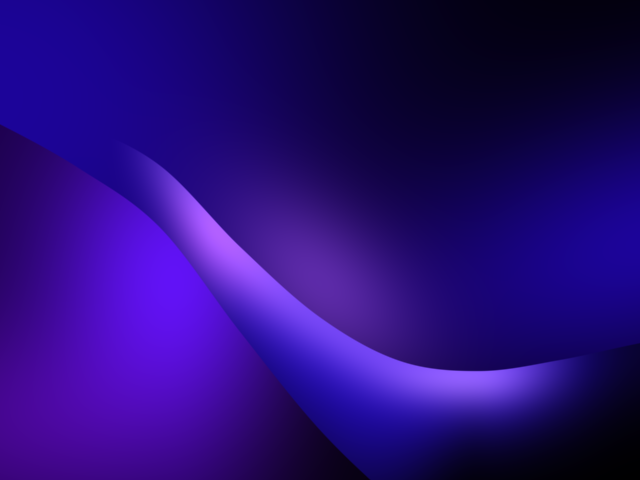
Reproduce this background procedurally as a Shadertoy shader.

```glsl
// Two overlapping silky waves, violet and blue, lit against a dark indigo backdrop.

#define KNOT_SPACING (1.0 / 6.0)  // horizontal distance between curve knots
#define RIM_WIDTH 0.075           // thickness of the light along the ribbon crest
#define CREST_TILT -0.78          // slope angle of the glows that follow the crest
#define HAZE_STRENGTH 1.0         // brightness of the mist above the ribbon
#define NIGHT vec3(0.005, 0.0, 0.03)
#define BACK_BLUE vec3(0.105, 0.015, 0.57)
#define RIBBON_BLUE vec3(0.14, 0.04, 0.78)
#define RIM_LILAC vec3(0.31, 0.23, 0.18)
#define WAVE_SHADE vec3(0.10, 0.0, 0.27)
#define WAVE_VIOLET vec3(0.27, 0.07, 0.68)

// Knot heights; the first knot sits one spacing left of the canvas.
const float RIBBON[11] = float[11](0.83, 0.79, 0.74, 0.655, 0.486, 0.339,
                                   0.248, 0.227, 0.25, 0.285, 0.314);
const float WAVE[11] = float[11](0.818, 0.741, 0.648, 0.526, 0.309, 0.104,
                                 -0.056, -0.2, -0.35, -0.5, -0.65);

// Catmull-Rom curve through evenly spaced heights.
float curveHeight(float knots[11], float x) {
    float t = clamp(x / KNOT_SPACING + 1.0, 1.0, 9.0);
    int i = min(int(t), 8);
    float f = t - float(i);
    float a = knots[i - 1], b = knots[i], c = knots[i + 1], d = knots[i + 2];
    return b + 0.5 * f * (c - a + f * (2.0 * a - 5.0 * b + 4.0 * c - d
             + f * (3.0 * (b - c) + d - a)));
}

// Approximate distance to a curve, positive below it.
float depthBelow(float knots[11], vec2 p) {
    const float e = 0.004;
    float slope = (curveHeight(knots, p.x + e) - curveHeight(knots, p.x - e)) / (2.0 * e);
    return (curveHeight(knots, p.x) - p.y) * inversesqrt(1.0 + slope * slope);
}

// Soft elliptical light, rotated by an angle; higher power gives a flatter core.
float glow(vec2 p, vec2 center, vec2 radii, float angle, float power) {
    vec2 q = p - center;
    float c = cos(angle), s = sin(angle);
    q = vec2(c * q.x + s * q.y, c * q.y - s * q.x) / radii;
    return exp(-pow(length(q) + 1e-4, power));
}

vec3 backdrop(vec2 p) {
    vec3 color = NIGHT;
    color += BACK_BLUE * glow(p, vec2(-0.05, 0.80), vec2(0.73, 0.68), 0.0, 2.5);
    color += BACK_BLUE * glow(p, vec2(1.36, 0.50), vec2(0.58, 0.28), 0.3, 2.0);
    // Mist rising off the crest
    vec3 haze = vec3(0.26, 0.16, 0.30) * glow(p, vec2(0.665, 0.41), vec2(0.24, 0.14), CREST_TILT, 2.0);
    haze += vec3(0.05, 0.0, 0.07) * glow(p, vec2(0.67, 0.42), vec2(0.40, 0.23), CREST_TILT, 2.0);
    return color + HAZE_STRENGTH * haze;
}

vec3 ribbon(vec2 p, float depth) {
    // Blue body thins out and darkens to the right
    float drop = max(curveHeight(RIBBON, p.x) - p.y, 0.0);
    float width = mix(0.32, 0.14, smoothstep(0.7, 1.0, p.x));
    float body = exp(-drop * drop / (width * width));
    body *= 1.0 - 0.75 * smoothstep(1.02, 1.35, p.x);
    // Lilac rim with two brighter spots
    float rim = exp(-depth * depth / (RIM_WIDTH * RIM_WIDTH));
    rim *= 1.0 - smoothstep(1.0, 1.25, p.x);
    vec3 color = RIBBON_BLUE * body + RIM_LILAC * rim;
    color += vec3(0.27, 0.12, 0.10) * glow(p, vec2(0.44, 0.50), vec2(0.17, 0.09), CREST_TILT, 2.0);
    color += vec3(0.13, 0.11, 0.05) * glow(p, vec2(0.96, 0.205), vec2(0.14, 0.05), 0.0, 2.0);
    return color;
}

vec3 frontWave(vec2 p) {
    vec3 color = WAVE_SHADE * (1.0 - 0.8 * smoothstep(0.35, 0.75, p.x));
    color += WAVE_VIOLET * glow(p, vec2(0.37, 0.44), vec2(0.27, 0.33), 0.0, 2.0);
    color += vec3(0.16, 0.02, 0.26) * glow(p, vec2(0.05, 0.12), vec2(0.38, 0.22), 0.0, 2.0);
    return color;
}

void mainImage(out vec4 fragColor, in vec2 fragCoord) {
    vec2 p = fragCoord / iResolution.y;
    float soft = 1.0 / iResolution.y;

    vec3 color = backdrop(p);

    // Ribbon fades in from the left
    float ribbonDepth = depthBelow(RIBBON, p);
    float ribbonMask = smoothstep(-soft, soft, ribbonDepth) * smoothstep(0.22, 0.45, p.x);
    color = mix(color, ribbon(p, ribbonDepth), ribbonMask);

    // Front wave covers the lower left
    color = mix(color, frontWave(p), smoothstep(-soft, soft, depthBelow(WAVE, p)));

    fragColor = vec4(clamp(color, 0.0, 1.0), 1.0);
}
```
